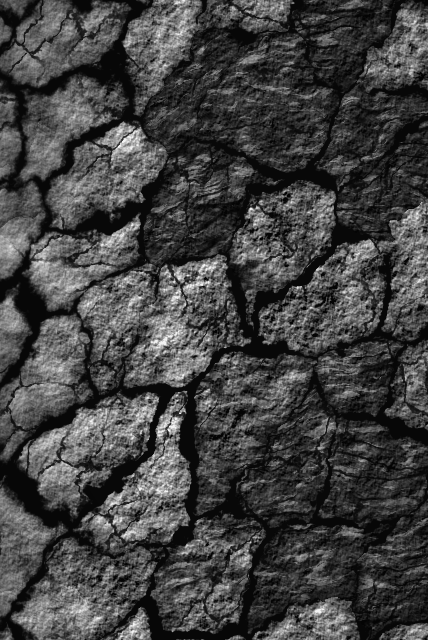
This texture is drawn by a Shadertoy shader. Its source:

```glsl
// Weathered tree bark: cracked diagonal plates, pale rough ones and dark streaked ones.

const float GRAIN_ANGLE = 0.90;             // direction of the long plate axis
const vec2  PLATE_DENSITY = vec2(4.9, 8.6); // plates per canvas height, along and across
const float CHIP_SCALE = 2.4;               // chips per plate
const float WARP = 0.036;                   // raggedness of the plate outlines
const float CRACK_WIDTH = 0.062;
const float RELIEF = 0.80;
const float RELIEF_STEP = 0.003;
const float GRAIN = 0.11;
const vec2  LIGHT_DIR = vec2(-0.53, 0.85);
const float CRACK_TONE = 0.03;
const float PALE_TONE = 0.48;
const float DARK_TONE = 0.18;
const vec2  DARK_ZONE_TOP = vec2(0.46, 0.81);
const vec2  DARK_ZONE_LOW = vec2(0.50, 0.20);

vec2 hash2(vec2 p) {
    vec3 h = fract(p.xyx * vec3(0.1031, 0.1030, 0.0973));
    h += dot(h, h.yzx + 33.33);
    return fract((h.xx + h.yz) * h.zy);
}

mat2 turn(float a) {
    float c = cos(a), s = sin(a);
    return mat2(c, -s, s, c);
}

float corner(vec2 cell, vec2 f, vec2 o) {
    return dot(hash2(cell + o + 200.0) * 2.0 - 1.0, f - o);
}

// Gradient noise, roughly -1 to 1
float noise(vec2 p) {
    vec2 i = floor(p), f = fract(p);
    vec2 u = f * f * f * (f * (f * 6.0 - 15.0) + 10.0);
    float low = mix(corner(i, f, vec2(0, 0)), corner(i, f, vec2(1, 0)), u.x);
    float high = mix(corner(i, f, vec2(0, 1)), corner(i, f, vec2(1, 1)), u.x);
    return 1.5 * mix(low, high, u.y);
}

float fbm(vec2 p, int octaves, float gain) {
    float sum = 0.0, amp = 1.0;
    for (int i = 0; i < octaves; i++) {
        sum += amp * noise(p);
        p = turn(0.6) * p * 2.0 + 17.3;
        amp *= gain;
    }
    return sum;
}

// Voronoi cells: distance to the nearest border, and the cell's centre
float plates(vec2 q, out vec2 centre) {
    vec2 base = floor(q), nearest = vec2(0.0);
    float best = 9.0;
    for (int y = -1; y <= 1; y++)
    for (int x = -1; x <= 1; x++) {
        vec2 c = base + vec2(x, y);
        vec2 r = c + 0.1 + 0.8 * hash2(c + 60.0) - q;
        float d = dot(r, r);
        if (d < best) { best = d; nearest = r; }
    }
    centre = q + nearest;
    float border = 9.0;
    for (int y = -2; y <= 2; y++)
    for (int x = -2; x <= 2; x++) {
        vec2 c = base + vec2(x, y);
        vec2 r = c + 0.1 + 0.8 * hash2(c + 60.0) - q;
        vec2 across = r - nearest;
        if (dot(across, across) > 0.0001)
            border = min(border, dot(0.5 * (r + nearest), normalize(across)));
    }
    return border;
}

float darkZone(vec2 p, vec2 centre) {
    return 1.0 - smoothstep(0.12, 0.27, length(p - centre));
}

void mainImage(out vec4 fragColor, in vec2 fragCoord) {
    vec2 p = fragCoord / iResolution.y;
    float focus = smoothstep(-0.1, 0.22, p.x - 0.12 * p.y);

    // Plate and chip layout in warped, rotated and stretched space
    vec2 warped = p + WARP * vec2(fbm(p * 7.0, 6, 0.55), fbm(p * 7.0 + 31.0, 6, 0.55));
    vec2 q = turn(GRAIN_ANGLE) * warped * PLATE_DENSITY;
    vec2 centre, chip;
    float border = plates(q, centre);
    float chipBorder = plates(q * CHIP_SCALE + 7.0, chip);
    vec2 middle = turn(-GRAIN_ANGLE) * (centre / PLATE_DENSITY);
    vec2 plateRandom = hash2(centre * 37.0 + 90.0);
    vec2 chipRandom = hash2(chip * 29.0 + 50.0);

    // Surface relief lit from the upper left, with a sharp grain on top
    float rock = fbm(p * 22.0, 5, 0.65);
    float shifted = fbm(p * 22.0 + LIGHT_DIR * RELIEF_STEP * 22.0, 5, 0.65);
    float grain = noise(p * 240.0) + 0.6 * noise(p * 130.0 + 8.0);
    float relief = (rock - shifted) * RELIEF + GRAIN * grain;
    relief *= mix(0.4, 1.0, focus);
    float patches = fbm(p * 13.0 + 5.0, 5, 0.6);
    float pits = smoothstep(0.2, 0.55, fbm(p * 55.0 + 9.0, 3, 0.6)) * focus;

    // Pale, crumbly plates
    float pale = PALE_TONE + 0.10 * (plateRandom.x - 0.5) + 0.16 * (chipRandom.x - 0.5);
    pale += 0.20 * patches + 0.06 * rock + relief - 0.24 * pits;

    // Dark plates with light flakes and hairline splits along the streaks
    vec2 s = turn(0.22 + 0.5 * (plateRandom.y - 0.5)) * mix(p, warped, 0.4) * vec2(20.0, 80.0);
    float flakes = smoothstep(0.1, 0.6, fbm(s, 4, 0.65) + 0.45 * patches + 0.2 * rock);
    float split = 1.0 - smoothstep(0.02, 0.12, abs(noise(s * vec2(0.3, 0.5) + 3.0)));
    split *= smoothstep(-0.1, 0.25, noise(p * 13.0 + 40.0));
    float dark = DARK_TONE + 0.25 * flakes + 0.5 * relief + 0.05 * rock;
    dark *= 1.0 - 0.75 * split;

    float zone = max(darkZone(middle, DARK_ZONE_TOP), darkZone(middle, DARK_ZONE_LOW));
    float darkness = zone + 0.5 * (plateRandom.x - 0.5) + 0.25 * patches;
    float tone = mix(pale, dark, smoothstep(0.4, 0.65, darkness));

    // Rounded plate edges, and facets tilted towards the light
    float rim = border + 0.05 * rock;
    tone *= mix(0.62, 1.0, smoothstep(0.0, 0.17, rim));
    vec2 facet = turn(-GRAIN_ANGLE) * ((q * CHIP_SCALE + 7.0 - chip) / PLATE_DENSITY);
    tone *= 1.0 + 1.8 * dot(warped - middle, LIGHT_DIR) + 1.3 * dot(facet, LIGHT_DIR);

    // Fine fractures, then the deep cracks between plates
    float fracture = 1.0 - smoothstep(0.01, 0.065, chipBorder + 0.03 * grain);
    fracture *= smoothstep(-0.15, 0.2, noise(p * 9.0 + 70.0));
    tone = mix(tone, CRACK_TONE, 0.85 * fracture);
    float width = CRACK_WIDTH * smoothstep(-0.4, 0.6, noise(p * 5.0 + 12.0));
    float soft = mix(0.07, 0.025, focus);
    tone = mix(CRACK_TONE, tone, smoothstep(width, width + soft, border + 0.03 * rock));

    // Darkened corners
    vec2 v = fragCoord / iResolution.xy - 0.5;
    tone *= 1.05 - 0.45 * dot(v, v);
    fragColor = vec4(vec3(clamp(tone, 0.015, 0.95)), 1.0);
}
```
